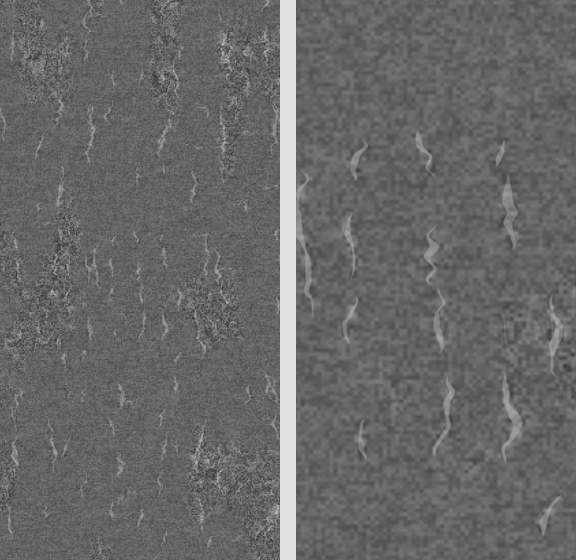
Left, the full canvas; right, a detail of the centre.
Give the GLSL for this texture map, as a Shadertoy shader.

```glsl
const float BASE_GRAY = 0.391;
const float GRAIN_GAIN = 0.125;
const float ROUGH_GAIN = 0.13;
const float WEAVE_GAIN = 0.045;
const float CRACK_GAIN = 0.17;
const float RIM_GAIN = 0.055;
const float VEIN_GAIN = 0.11;
const vec2 GRAIN_SCALE = vec2(205.0, 215.0);
const vec2 WEAVE_SCALE = vec2(26.0, 190.0);
const vec2 VEIN_SCALE = vec2(42.0, 17.0);
const vec2 PATCH_SCALE = vec2(8.5, 3.4);
const vec2 LONG_CELL = vec2(0.125, 0.24);
const vec2 SHORT_CELL = vec2(0.085, 0.11);
const vec2 CROSS_CELL = vec2(0.10, 0.13);
const float CRACK_WIDTH = 0.0075;

float hash(vec2 p) {
    vec3 q = fract(p.xyx * vec3(0.1031, 0.1030, 0.0973));
    q += dot(q, q.yzx + 33.33);
    return fract((q.x + q.y) * q.z);
}

float noise(vec2 p) {
    vec2 i = floor(p), f = fract(p);
    f = f * f * (3.0 - 2.0 * f);
    return mix(mix(hash(i), hash(i + vec2(1, 0)), f.x),
               mix(hash(i + vec2(0, 1)), hash(i + vec2(1, 1)), f.x), f.y);
}

// Wandering tapered cracks along y: x = bright core, y = surrounding rim
vec2 cracks(vec2 p, vec2 cell, float width, float presence, float seed) {
    float soft = 0.9 / iResolution.x;
    vec2 home = floor(p / cell), result = vec2(0.0);
    for (int j = -1; j <= 1; j++)
    for (int i = -1; i <= 1; i++) {
        vec2 id = home + vec2(i, j);
        vec2 key = id + seed;
        if (hash(key + 3.7) > presence) continue;

        // Neighbours in a column nearly line up
        float column = mix(hash(vec2(id.x, seed)), hash(key + 11.3), 0.35);
        vec2 jitter = vec2(column, 0.3 + 0.4 * hash(key + 23.1));
        vec2 d = p - (id + jitter) * cell;
        float halfLength = cell.y * mix(0.15, 0.5, hash(key + 31.9));
        float along = d.y / halfLength;
        if (abs(along) > 1.0) continue;

        float lane = hash(key + 47.0) * 90.0;
        float wander = 0.026 * (noise(vec2(p.y * 24.0, lane)) - 0.5)
                     + 0.015 * (noise(vec2(p.y * 75.0, lane + 9.0)) - 0.5);
        float lean = 0.3 * (hash(key + 59.0) - 0.5) * d.y;
        float side = abs(d.x - wander - lean);
        float taper = 1.0 - along * along;
        float w = width * taper * (0.15 + 0.95 * noise(vec2(p.y * 55.0, lane + 5.0)));
        float core = 1.0 - smoothstep(w - soft, w + soft, side);
        float rim = taper * (1.0 - smoothstep(w, w + 0.012, side));
        result = max(result, vec2(core * smoothstep(0.0, 0.3, taper), rim));
    }
    return result;
}

void mainImage(out vec4 fragColor, in vec2 fragCoord) {
    vec2 p = fragCoord / iResolution.x;

    // Vertically drawn-out worn patches
    float wear = 0.7 * noise(p * PATCH_SCALE + 4.0)
               + 0.3 * noise(p * PATCH_SCALE * 3.0 + 17.0);
    float rough = smoothstep(0.52, 0.74, wear);

    // Fine grain, with faint horizontal threads
    float grain = noise(p * GRAIN_SCALE) - 0.5;
    float weave = noise(p * WEAVE_SCALE + 41.0) - 0.5;
    float mottle = noise(p * vec2(85.0, 70.0) + 73.0) - 0.5;
    float gray = BASE_GRAY + (GRAIN_GAIN + ROUGH_GAIN * rough) * grain
               + WEAVE_GAIN * weave + 0.035 * mottle;

    // Curled light veins with dark companions inside the patches
    vec2 warp = vec2(noise(p * 32.0 + 7.0), noise(p * 32.0 + 29.0)) - 0.5;
    float field = noise((p + 0.035 * warp) * VEIN_SCALE);
    float lightVein = 1.0 - smoothstep(0.02, 0.11, abs(field - 0.5));
    float darkVein = 1.0 - smoothstep(0.02, 0.10, abs(field - 0.66));
    float broken = smoothstep(0.3, 0.65, noise(p * vec2(50.0, 36.0) + 53.0));
    gray += VEIN_GAIN * rough * broken * (lightVein - 0.6 * darkVein);

    // Long, short and sideways cracks
    vec2 crack = cracks(p, LONG_CELL, CRACK_WIDTH, 0.48, 13.0);
    crack = max(crack, cracks(p, SHORT_CELL, 0.8 * CRACK_WIDTH, 0.36, 57.0));
    crack = max(crack, 0.7 * cracks(p.yx, CROSS_CELL, 0.45 * CRACK_WIDTH, 0.16, 91.0));
    gray += RIM_GAIN * crack.y * (1.0 - crack.x) * (3.0 * mottle + 2.0 * grain);
    gray += CRACK_GAIN * crack.x * (0.9 + 0.5 * mottle);

    fragColor = vec4(vec3(clamp(gray, 0.22, 0.72)), 1.0);
}
```
